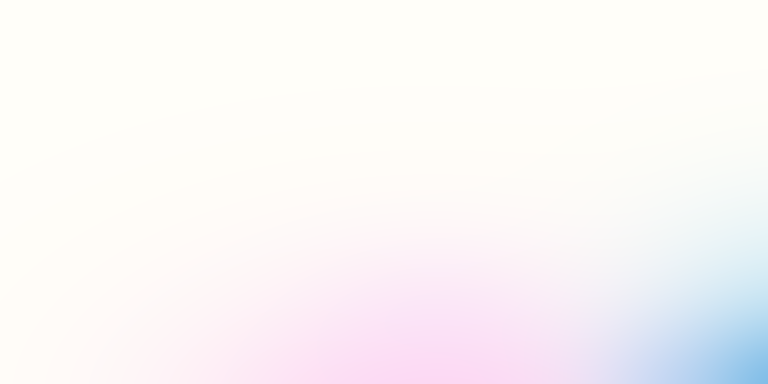
Give the GLSL for this background, as a WebGL 1 fragment shader.

```glsl
precision highp float;
// Soft cream backdrop with a pink glow rising from below and a blue glow in the lower right corner.

uniform vec2 u_resolution;

const vec3 CREAM = vec3(1.0, 0.995, 0.975);
const vec3 BLUSH = vec3(0.99, 0.90, 0.955);
const vec3 PINK = vec3(0.99, 0.83, 0.95);
const vec3 LILAC = vec3(0.975, 0.88, 0.98);
const vec3 MIST = vec3(0.81, 0.92, 0.96);
const vec3 LAVENDER = vec3(0.79, 0.84, 0.96);
const vec3 SKY = vec3(0.46, 0.72, 0.90);

// Elliptical Gaussian falloff: 1 at the center, about 0.37 at the radius
float glow(vec2 p, vec2 center, vec2 radius) {
    vec2 q = (p - center) / radius;
    return exp(-dot(q, q));
}

// Blends a colored glow over the color below it
vec3 addGlow(vec3 base, vec3 tint, float strength, vec2 p, vec2 center, vec2 radius) {
    return mix(base, tint, strength * glow(p, center, radius));
}

void main() {
    // Canvas units: x in 0..2, y in 0..1
    vec2 p = gl_FragCoord.xy / u_resolution * vec2(2.0, 1.0);
    vec3 color = CREAM;

    // Broad warm hump, then its denser core
    color = addGlow(color, BLUSH, 0.75, p, vec2(1.10, -0.02), vec2(0.72, 0.38));
    color = addGlow(color, LILAC, 0.55, p, vec2(1.14, 0.14), vec2(0.32, 0.20));
    color = addGlow(color, PINK, 0.85, p, vec2(1.15, -0.06), vec2(0.50, 0.19));

    // Cool haze along the right edge
    color = addGlow(color, MIST, 0.90, p, vec2(2.12, 0.15), vec2(0.42, 0.32));

    // Lavender transition into the blue corner
    color = addGlow(color, LAVENDER, 0.75, p, vec2(1.76, -0.03), vec2(0.22, 0.20));
    color = addGlow(color, SKY, 0.95, p, vec2(2.06, -0.02), vec2(0.25, 0.19));

    gl_FragColor = vec4(color, 1.0);
}
```
